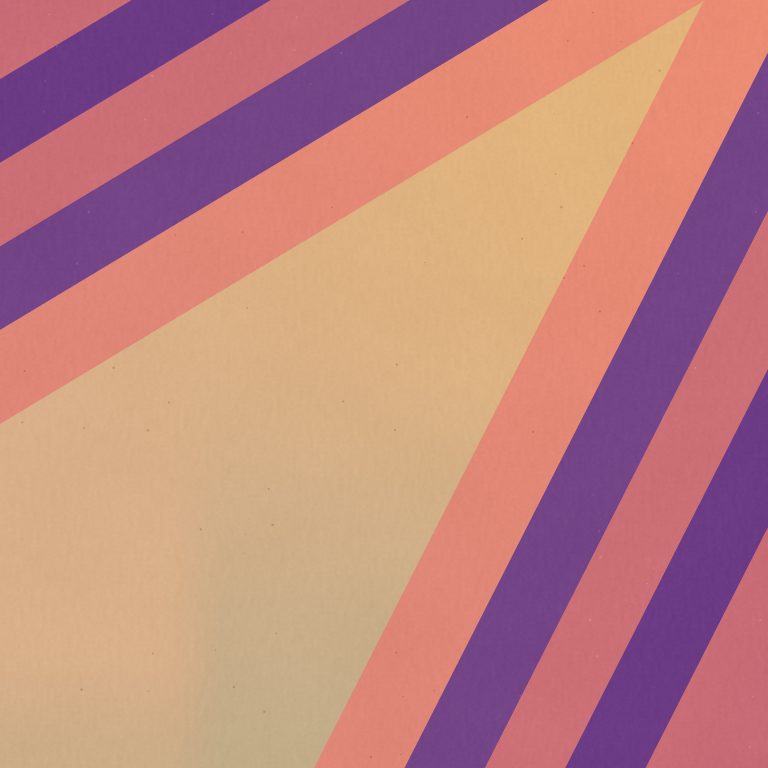
This background is drawn by a Shadertoy shader. Its source:

```glsl
// Nested wedge stripes in warm paper colours, pointing at the upper right.
// One mitred distance field sets the bands; soft tints, gradient noise
// and scattered specks give the look of aged, printed paper.

vec2 hash2(vec2 p) {
    vec3 q = fract(p.xyx * vec3(0.1031, 0.1030, 0.0973));
    q += dot(q, q.yzx + 33.33);
    return fract((q.xx + q.yz) * q.zy);
}

float cornerDot(vec2 cell, vec2 offset, vec2 f) {
    return dot(hash2(cell + offset) * 2.0 - 1.0, f - offset);
}

float gradientNoise(vec2 p) {
    vec2 i = floor(p), f = fract(p);
    vec2 u = f * f * f * (f * (f * 6.0 - 15.0) + 10.0);
    float low = mix(cornerDot(i, vec2(0, 0), f), cornerDot(i, vec2(1, 0), f), u.x);
    float high = mix(cornerDot(i, vec2(0, 1), f), cornerDot(i, vec2(1, 1), f), u.x);
    return mix(low, high, u.y);
}

// Distance outside the wedge: the larger of its two edge distances.
float wedgeDistance(vec2 p) {
    float upper = (p.y - 0.601 * p.x - 0.4479) / 1.1667;
    float right = (p.x - 0.508 * p.y - 0.4089) / 1.1216;
    return max(upper, right);
}

// Small flecks, one candidate per cell, kept inside the cell.
float specks(vec2 p) {
    vec2 cell = floor(p * 24.0);
    vec2 centre = 0.2 + 0.6 * hash2(cell + 7.0);
    vec2 chance = hash2(cell + 91.0);
    float radius = mix(0.015, 0.04, chance.y);
    float dist = length(fract(p * 24.0) - centre);
    return step(0.86, chance.x) * (1.0 - smoothstep(radius * 0.5, radius * 1.5, dist));
}

// Cream paper: golden at the tip, peach at the left, olive at the foot.
vec3 paperColor(vec2 p) {
    vec3 color = mix(vec3(0.845, 0.685, 0.535), vec3(0.885, 0.705, 0.485),
                     smoothstep(0.4, 1.8, p.x + p.y));
    float olive = smoothstep(0.21, 0.30, p.x) * (1.0 - smoothstep(0.05, 0.60, p.y));
    color = mix(color, vec3(0.755, 0.675, 0.535), 0.75 * olive);
    float foot = 1.0 - smoothstep(0.0, 0.16, p.y);
    return mix(color, vec3(0.735, 0.665, 0.525), 0.45 * foot);
}

void mainImage(out vec4 fragColor, in vec2 fragCoord) {
    vec2 p = fragCoord / iResolution.xy;
    float halfPixel = 0.6 / min(iResolution.x, iResolution.y);
    float d = wedgeDistance(p);

    // Bands from the wedge outward.
    vec3 coral = mix(vec3(0.875, 0.525, 0.465), vec3(0.92, 0.55, 0.45),
                     smoothstep(0.6, 2.0, p.x + p.y));
    vec3 rose = mix(vec3(0.80, 0.435, 0.46), vec3(0.775, 0.41, 0.455),
                    smoothstep(0.25, 0.55, d));
    vec3 color = mix(paperColor(p), coral, smoothstep(-halfPixel, halfPixel, d));
    for (int i = 0; i < 4; i++) {
        float edge = d - 0.105 - 0.0933 * float(i);
        vec3 purple = i == 0 ? vec3(0.45, 0.27, 0.53) : vec3(0.42, 0.23, 0.52);
        vec3 band = i % 2 == 0 ? purple : rose;
        color = mix(color, band, smoothstep(-halfPixel, halfPixel, edge));
    }

    // Mottling, upright fibres and fine grain.
    float grain = 0.012 * gradientNoise(p * 9.0)
                + 0.014 * gradientNoise(p * vec2(150.0, 50.0))
                + 0.016 * gradientNoise(p * 230.0 + 40.0);
    color += grain;

    // Flecks are dark on the paper and pale on the ink.
    float fleck = specks(p);
    color += fleck * mix(-0.10, 0.06, step(0.105, d));

    fragColor = vec4(clamp(color, 0.0, 1.0), 1.0);
}
```
